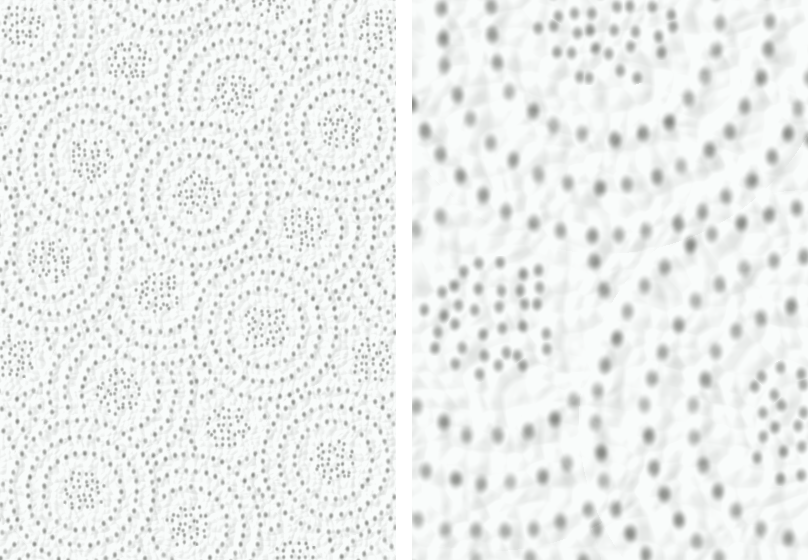
Left: the whole. Right: its middle third, enlarged.
Give the GLSL for this pattern, as a Shadertoy shader.

```glsl
// Embossed white paper: overlapping discs of dotted rings around pitted cores.

// All lengths are fractions of the canvas height.
const mat2  LATTICE     = mat2(0.1905, -0.061, -0.068, -0.177);
const vec2  ANCHOR      = vec2(0.2826, 0.4766);
const float DISC_RADIUS = 0.138;
const float FIRST_RING  = 0.069;
const float RING_STEP   = 0.029;
const float LAST_RING   = 2.0;
const float DOT_GAP     = 0.0172;
const float DOT_RADIUS  = 0.0067;
const float CORE_RADIUS = 0.041;
const float CORE_GAP    = 0.0122;
const float PIT_RADIUS  = 0.0052;
const float GRAIN_SCALE = 85.0;
const float GRAIN_DEPTH = 0.12;
const float RIDGE_DEPTH = 0.034;
const float BASE_SHADE  = 0.017;
const float DOT_DEPTH   = 0.38;
const vec2  LIGHT       = vec2(0.88, -0.47);
const vec3  PAPER       = vec3(0.978, 0.988, 0.984);
const vec3  ABSORPTION  = vec3(1.0, 1.0, 1.03);
const float TAU         = 6.2831853;

vec2 hash2(vec2 p) {
    vec3 h = fract(p.xyx * vec3(0.1031, 0.1030, 0.0973));
    h += dot(h, h.yzx + 33.33);
    return fract((h.xx + h.yz) * h.zy);
}

// Cellular noise: offset from x to its nearest feature point.
vec2 toNearest(vec2 x) {
    vec2 cell = floor(x), best = vec2(9.0);
    for (int j = -1; j <= 1; j++)
    for (int i = -1; i <= 1; i++) {
        vec2 c = cell + vec2(i, j);
        vec2 v = c + 0.5 + 0.65 * (hash2(c) - 0.5) - x;
        if (dot(v, v) < dot(best, best)) best = v;
    }
    return best;
}

vec2 siteCentre(vec2 id) { return ANCHOR + LATTICE * id; }

vec2 nearestSite(vec2 p) { return round(inverse(LATTICE) * (p - ANCHOR)); }

// Id of the uppermost disc at p; gaps go to the closest one.
vec2 topSite(vec2 p) {
    vec2 home = nearestSite(p), best = home;
    float bestRank = -9.0;
    for (int j = -1; j <= 1; j++)
    for (int i = -1; i <= 1; i++) {
        vec2 id = home + vec2(i, j);
        float r = length(p - siteCentre(id));
        float rank = r < DISC_RADIUS ? hash2(id + 71.0).x : -r;
        if (rank > bestRank) { bestRank = rank; best = id; }
    }
    return best;
}

float softDot(float d, float radius) {
    return 1.0 - smoothstep(0.1 * radius, radius, d);
}

// Dots along the rings, kept whole where their disc is uppermost.
float ringDots(vec2 p) {
    vec2 home = nearestSite(p);
    float ink = 0.0;
    for (int j = -1; j <= 1; j++)
    for (int i = -1; i <= 1; i++) {
        vec2 id = home + vec2(i, j), centre = siteCentre(id), q = p - centre;
        float ring = clamp(round((length(q) - FIRST_RING) / RING_STEP), 0.0, LAST_RING);
        float radius = FIRST_RING + ring * RING_STEP;
        float count = floor(TAU * radius / DOT_GAP);
        float index = mod(round(atan(q.y, q.x) / TAU * count), count);
        float angle = index / count * TAU;
        vec2 rnd = hash2(vec2(index + 50.0 * ring, id.x * 7.0 + id.y * 13.0) + 200.0);
        vec2 spot = radius * vec2(cos(angle), sin(angle)) + 0.003 * (rnd - 0.5);
        float d = length((q - spot) * vec2(1.15, 0.88));
        if (d < DOT_RADIUS && topSite(centre + spot) == id)
            ink = max(ink, softDot(d, DOT_RADIUS) * mix(0.65, 1.0, rnd.x));
    }
    return ink;
}

// Scattered pits filling the core of a disc.
float corePits(vec2 q, vec2 id) {
    vec2 v = toNearest(q / CORE_GAP + id * 17.0 + 300.0) * CORE_GAP;
    float inside = step(length(q + v), CORE_RADIUS);
    return inside * softDot(length(v * vec2(1.1, 0.9)), PIT_RADIUS) * 0.8;
}

// Slope of the crumpled fibres along the light.
float grainSlope(vec2 x) {
    return length(toNearest(x + 0.35 * LIGHT)) - length(toNearest(x));
}

void mainImage(out vec4 fragColor, in vec2 fragCoord) {
    vec2 p = fragCoord / iResolution.y;
    vec2 id = topSite(p), q = p - siteCentre(id);
    float r = length(q);

    // Paper fibres at two scales, bent by slow waves.
    vec2 warp = 0.003 * sin(p.yx * vec2(91.0, 77.0) + 2.0 * sin(p * 43.0));
    vec2 x = (p + warp) * GRAIN_SCALE + 100.0;
    float grain = grainSlope(x) + 0.8 * grainSlope(x * 0.53 + 40.0);

    // Raised bands between the rings, lit from one side.
    float ridge = sin(TAU * (r - FIRST_RING) / RING_STEP) * dot(q / max(r, 0.001), LIGHT);
    ridge *= smoothstep(CORE_RADIUS, FIRST_RING, r);

    float shade = max(0.0, BASE_SHADE + GRAIN_DEPTH * grain + RIDGE_DEPTH * ridge);
    shade += DOT_DEPTH * max(ringDots(p), corePits(q, id));
    fragColor = vec4(PAPER - shade * ABSORPTION, 1.0);
}
```
